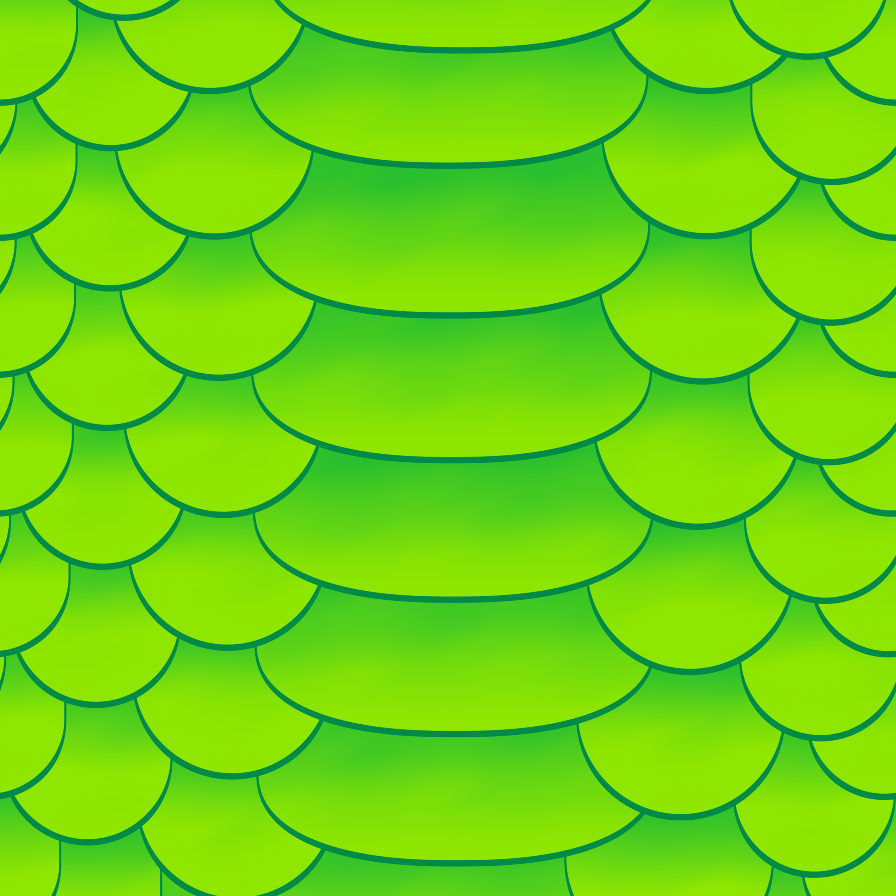
Give the GLSL for this pattern, as a Shadertoy shader.

```glsl
// Snake belly: wide overlapping plates down the middle, rounded green scales on both sides.

const float SPAN = 768.0; // design units across the canvas

float hash(vec2 v) {
    return fract(sin(dot(v, vec2(12.99, 78.23))) * 4375.85);
}

// Signed distance to a U shape: superelliptic bottom, straight sides above
float plateDistance(vec2 q, vec2 size, float power) {
    vec2 n = max(vec2(abs(q.x), max(q.y, 0.0)) / size, 1e-3);
    float f = pow(pow(n.x, power) + pow(n.y, power), 1.0 / power);
    vec2 slope = pow(n / f, vec2(power - 1.0)) / size;
    return (f - 1.0) / length(slope);
}

// Soft brush marks, different on every plate
float smudge(vec2 p, float seed) {
    float a = sin(p.x * 0.031 + p.y * 0.058 + seed * 6.3);
    float b = sin(p.x * 0.017 - p.y * 0.043 + seed * 17.0);
    float c = sin(p.x * 0.052 + p.y * 0.091 + a * 1.5);
    return a * b + 0.4 * c * b;
}

// Paints one plate whose lowest point is at foot
void paintPlate(inout vec3 color, vec2 p, vec2 foot, vec2 size) {
    bool wide = size.x > 100.0;
    float pixel = SPAN / iResolution.y;
    vec2 q = p - foot;
    q.x -= SPAN * round(q.x / SPAN); // wraps left to right
    q.y += size.y;
    float d = plateDistance(q, size, wide ? 2.4 : 2.0);

    // Bright lip fading into shade under the plates above
    float seed = hash(floor(foot));
    float rise = (foot.y - p.y) / 120.0;
    float shade = wide ? smoothstep(0.05, 1.15 + 0.2 * seed, rise)
                       : smoothstep(0.42, 1.15 + 0.1 * seed, rise);
    shade += 0.07 * smudge(p, seed) * smoothstep(0.1, 0.5, rise);
    vec3 body = mix(vec3(0.56, 0.9, 0.0), vec3(0.16, 0.75, 0.18), clamp(shade, 0.0, 1.0));
    color = mix(color, body, smoothstep(0.5, -0.5, d / pixel));

    // Outline, thickest at the lip
    float halfWidth = mix(0.9, 2.7, smoothstep(0.0, 0.9, q.y / size.y));
    float line = smoothstep(0.5, -0.5, (abs(d) - halfWidth) / pixel);
    color = mix(color, vec3(0.0, 0.54, 0.28), line);
}

void mainImage(out vec4 fragColor, in vec2 fragCoord) {
    vec2 p = fragCoord / iResolution.xy * SPAN;
    p.y = SPAN - p.y; // rows run downward
    vec3 color = vec3(0.31, 0.81, 0.11);

    // Rows from the lowest up, so that each one overlaps the next below
    for (int row = 6; row >= -1; row--) {
        float r = float(row), rr = r * r;
        float top = row < 0 ? 1.0 : 0.0; // the first row sits crowded

        // Lower half row: inner left, belly, outer right
        paintPlate(color, p, vec2(95.0 - 0.8 * rr, 127.0 + 120.5 * r - 0.3 * rr)
                   + top * vec2(12.0, 9.0), vec2(72.0));
        paintPlate(color, p, vec2(384.0 + 1.5 * r, 142.0 + 130.6 * r - 2.2 * rr)
                   + top * vec2(14.0, 34.0), vec2(171.0, 80.0));
        paintPlate(color, p, vec2(713.0 - 0.6 * rr, 156.0 + 121.0 * r - 0.45 * rr)
                   + top * vec2(-20.0, 14.0), vec2(69.0));

        // Upper half row: edge column, left and right of the belly
        paintPlate(color, p, vec2(-0.4 * rr, 88.0 + 115.0 * r + 0.8 * rr), vec2(66.0));
        paintPlate(color, p, vec2(180.0 + 3.8 * r, 78.0 + 126.5 * r - 1.8 * rr), vec2(85.0));
        paintPlate(color, p, vec2(606.0 - 0.9 * rr, 78.0 + 124.5 * r), vec2(89.0));
    }
    fragColor = vec4(color, 1.0);
}
```
